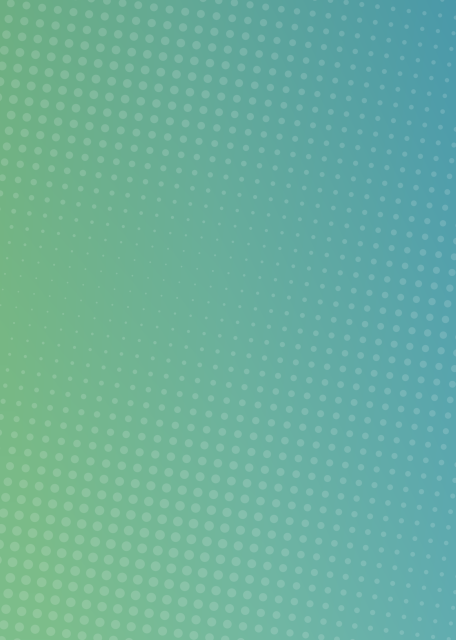
This background is drawn by a Shadertoy shader. Its source:

```glsl
#define PITCH 0.0247
#define TILT 0.1388
#define GRID_ORIGIN vec2(0.0169, 0.9948)
#define DOT_OPACITY 0.15
#define GRADIENT_SLANT 0.22
#define BOTTOM_LIFT 0.055
#define GREEN vec3(0.458, 0.713, 0.513)
#define TEAL vec3(0.412, 0.686, 0.608)
#define BLUE vec3(0.332, 0.635, 0.674)

float bell(float x, float width) {
    x /= width;
    return exp(-x * x);
}

// Slanted three-stop gradient, lighter toward the bottom
vec3 backdrop(vec2 uv) {
    float t = clamp(uv.x + GRADIENT_SLANT * (uv.y - 0.5), 0.0, 1.1);
    vec3 color = t < 0.5 ? mix(GREEN, TEAL, t * 2.0)
                         : mix(TEAL, BLUE, t * 2.0 - 1.0);
    return color + BOTTOM_LIFT * (0.55 - uv.y);
}

// Dot radius as a fraction of the grid pitch
float dotRadius(vec2 uv) {
    float down = 1.0 - uv.y;
    float edgeFade = 0.05 * pow(abs(2.0 * down - 1.0), 6.0);
    float fromWell = down - 0.463 + 0.1 * uv.x;
    float well = 0.26 * bell(fromWell, fromWell < 0.0 ? 0.178 : 0.228);
    float left = 0.293 + 0.035 * down - edgeFade - well;
    float right = 0.125 + 0.108 * bell(down - 0.5, 0.25);
    return max(mix(left, right, smoothstep(0.38, 1.0, uv.x)), 0.0);
}

void mainImage(out vec4 fragColor, in vec2 fragCoord) {
    vec2 uv = fragCoord / iResolution.xy;
    vec2 p = fragCoord / iResolution.y;
    float aspect = iResolution.x / iResolution.y;

    // Tilted square grid; each dot is sized at its own center
    float c = cos(TILT), s = sin(TILT);
    mat2 toGrid = mat2(c, s, -s, c);
    vec2 cell = round(toGrid * (p - GRID_ORIGIN) / PITCH);
    vec2 center = GRID_ORIGIN + transpose(toGrid) * cell * PITCH;
    float radius = PITCH * dotRadius(center / vec2(aspect, 1.0));

    // Soft-edged translucent dots
    float pixel = 1.0 / iResolution.y;
    float coverage = 1.0 - smoothstep(-0.7 * pixel, 0.7 * pixel, length(p - center) - radius);
    vec3 color = mix(backdrop(uv), vec3(1.0), DOT_OPACITY * coverage);
    fragColor = vec4(color, 1.0);
}
```
